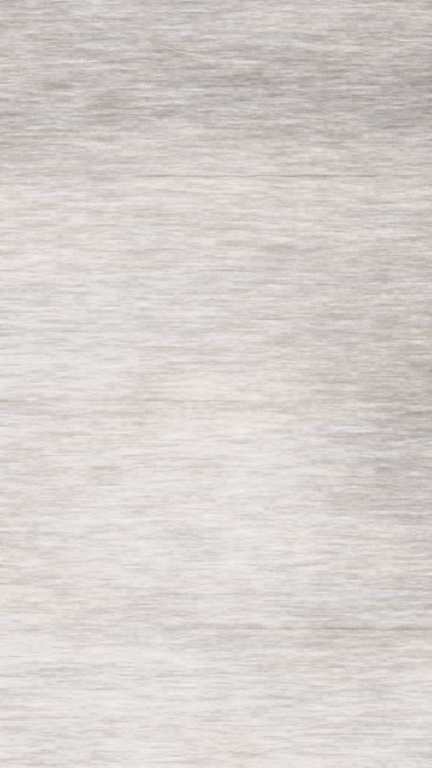
A Shadertoy shader for this texture:

```glsl
// Pale whitewashed wood planks with fine horizontal grain, seams and faint scratches.

float hash(vec2 p) {
    vec3 q = fract(vec3(p.xyx) * 0.1031);
    q += dot(q, q.yzx + 33.33);
    return fract((q.x + q.y) * q.z);
}

float noise(vec2 p) {
    vec2 cell = floor(p), f = fract(p);
    f = f * f * (3.0 - 2.0 * f);
    return mix(mix(hash(cell), hash(cell + vec2(1, 0)), f.x),
               mix(hash(cell + vec2(0, 1)), hash(cell + vec2(1, 1)), f.x), f.y);
}

// Noise centred on zero, stretched by separate frequencies
float streak(vec2 p, float fx, float fy) {
    return noise(p * vec2(fx, fy) + fy) - 0.5;
}

// Broad light and shade: grey top plank, worn right side, bright lower left
float washTone(vec2 p) {
    float topPlank = smoothstep(0.75, 0.86, p.y) * (1.0 - 0.5 * smoothstep(0.89, 1.0, p.y));
    float rightSide = smoothstep(0.18, 0.6, p.x + 0.2 * streak(p, 3.0, 7.0));
    float rightBand = smoothstep(-0.05, 0.35, p.y) * (1.0 - smoothstep(0.5, 0.82, p.y) * 0.75);
    float tone = 0.892 - 0.105 * topPlank - 0.115 * rightSide * rightBand;
    tone -= 0.03 * smoothstep(0.3, 0.7, p.y);
    return tone + 0.045 * streak(p, 5.0, 9.0) + 0.025 * streak(p, 16.0, 24.0);
}

// Fibres from faint bands down to crisp hair-thin lines and speckle
float grain(vec2 p) {
    p.y += 0.005 * streak(p, 4.0, 3.0) + 0.0016 * streak(p, 28.0, 20.0);
    float hairline = smoothstep(0.2, 0.45, streak(p + 7.0, 14.0, 260.0));
    float paleLine = smoothstep(0.22, 0.45, streak(p + 2.0, 20.0, 290.0));
    return 0.028 * streak(p, 3.0, 48.0)
         + 0.035 * streak(p, 7.0, 120.0)
         + 0.070 * streak(p, 22.0, 240.0)
         + 0.075 * streak(p, 48.0, 370.0)
         + 0.060 * streak(p, 130.0, 430.0)
         + 0.035 * streak(p, 420.0, 480.0)
         - 0.035 * hairline + 0.025 * paleLine;
}

// Uneven, broken joints between planks
float seams(vec2 p) {
    float shade = 0.0;
    for (int i = 0; i < 3; i++) {
        float k = float(i);
        float d = p.y - (0.181 + 0.2925 * k + 0.004 * step(0.5, k))
                - 0.004 * (noise(vec2(p.x * 7.0, k * 7.0)) - 0.5)
                - 0.0015 * (noise(vec2(p.x * 50.0, k * 9.0)) - 0.5);
        float depth = smoothstep(0.15, 0.85, noise(vec2(p.x * 11.0, k * 13.0 + 3.0)));
        depth *= 0.5 + 0.8 * noise(vec2(p.x * 70.0, k * 17.0));
        depth *= mix(0.85, 0.3 + p.x * 2.2, step(1.5, k)) * mix(0.6, 1.0, step(0.5, k));
        shade += depth * 0.11 * exp(-d * d / 0.0000022) + 0.018 * exp(-abs(d) / 0.005);
    }
    return shade;
}

// Faint, broken pale arcs scored across the top plank
float scratches(vec2 p) {
    float light = 0.0;
    for (int i = 0; i < 10; i++) {
        float k = float(i);
        vec2 start = vec2(0.56 * hash(vec2(k, 1.0)), 0.79 + 0.22 * hash(vec2(k, 2.0)));
        float span = 0.06 + 0.16 * hash(vec2(k, 3.0));
        float x = p.x - start.x;
        float slope = 0.1 - 0.4 * hash(vec2(k, 4.0));
        float bend = 2.4 * (hash(vec2(k, 5.0)) - 0.5);
        float d = abs(p.y - start.y - slope * x - bend * x * x
                - 0.004 * noise(vec2(p.x * 25.0, k))) / sqrt(1.0 + slope * slope);
        float line = 1.0 - smoothstep(0.0003, 0.0018, d);
        light += line * (1.0 - smoothstep(span * 0.3, span, abs(x)))
               * noise(vec2(p.x * 70.0, k * 5.0));
    }
    return light * smoothstep(0.77, 0.8, p.y);
}

// Small soft stains on the bright left side
float stains(vec2 p) {
    float shade = 0.0;
    for (int i = 0; i < 14; i++) {
        float k = float(i);
        vec2 centre = vec2(0.24 * hash(vec2(k, 11.0)), 0.5 * hash(vec2(k, 12.0)));
        vec2 d = p - centre;
        d.y += 0.25 * d.x;
        d /= vec2(0.014, 0.005) * (0.6 + 0.7 * hash(vec2(k, 13.0)));
        shade += exp(-dot(d, d)) * noise(p * 120.0);
    }
    return shade;
}

// Pale rounded knots at the edges of the top plank
float knots(vec2 p) {
    float leftKnot = length((p - vec2(0.0, 0.9)) / vec2(0.035, 0.022));
    float rightKnot = length((p - vec2(0.54, 0.905)) / vec2(0.06, 0.035));
    return exp(-leftKnot * leftKnot) + 0.6 * exp(-pow((rightKnot - 1.0) * 3.0, 2.0));
}

void mainImage(out vec4 fragColor, in vec2 fragCoord) {
    vec2 p = fragCoord / iResolution.y;

    float wash = washTone(p);
    float seam = seams(p);
    float contrast = mix(1.25, 0.9, smoothstep(0.74, 0.88, wash));
    float tone = wash + contrast * grain(p) - seam;
    tone += 0.06 * scratches(p) + 0.03 * knots(p) - 0.05 * stains(p);
    tone -= 0.4 * max(tone - 0.895, 0.0);

    vec3 greyWood = vec3(0.71, 0.68, 0.66);
    vec3 paleWood = vec3(0.89, 0.87, 0.86);
    vec3 color = mix(greyWood, paleWood, (tone - 0.71) / 0.18);

    // Beige and cool grey fibres
    float warmth = streak(p + 3.0, 16.0, 250.0) + 0.5 * streak(p + 5.0, 4.0, 14.0);
    color += vec3(0.016, 0.0, -0.024) * (warmth * contrast + 6.0 * seam);

    fragColor = vec4(clamp(color, 0.0, 1.0), 1.0);
}
```
